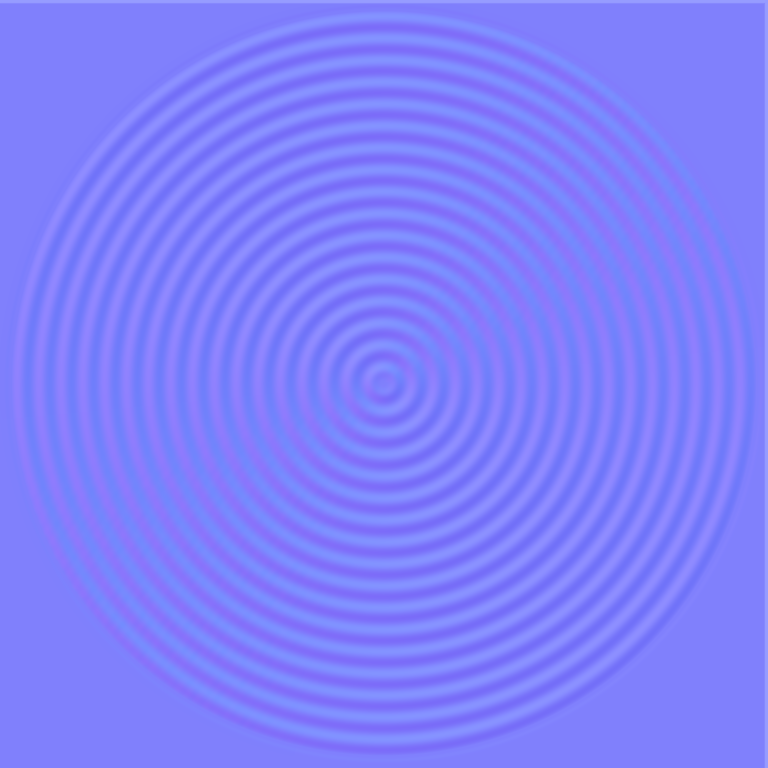
Write a Shadertoy shader that draws this texture map.

```glsl
const float TAU = 6.2831853;
const vec3 FLAT_NORMAL = vec3(0.50, 0.50, 0.99);
const vec3 RIM_LIGHT = vec3(0.59, 0.61, 1.00);
const vec3 LUMA = vec3(0.30, 0.59, 0.11);

// Radial slope of concentric ripples, zero at the centre and the outer edge
float rippleSlope(float radius, float outerRadius, float ringCount) {
    return -sin(TAU * ringCount * radius / outerRadius);
}

// Soft disc coverage
float discMask(float radius, float outerRadius, float blur) {
    return 1.0 - smoothstep(outerRadius - blur, outerRadius + blur, radius);
}

// Narrow ring of the given radius
float ringLine(float radius, float center, float width) {
    float d = (radius - center) / width;
    return exp(-d * d);
}

// Tilt encoded as a tangent-space colour, its hue softened toward its brightness
vec3 encodeTilt(vec2 tilt, float saturation) {
    vec3 offset = vec3(tilt, 0.0);
    return FLAT_NORMAL + mix(vec3(dot(offset, LUMA)), offset, saturation);
}

// Layered sines for faint colour mottling
float mottle(vec2 p, float frequency) {
    vec2 q = p * frequency;
    return 0.5 * sin(q.x + 1.7 * sin(q.y)) * sin(q.y + 1.3 * sin(q.x))
         + 0.5 * sin(1.9 * q.x - 1.3 * q.y);
}

// Thin light strips along the top and right borders
float borderStrip(vec2 uv, float width, float blur) {
    float inset = min(1.0 - uv.x, 1.0 - uv.y);
    return 1.0 - smoothstep(width - blur, width + blur, inset);
}

void mainImage(out vec4 fragColor, in vec2 fragCoord) {
    vec2 uv = fragCoord / iResolution.xy;
    float pixel = 1.0 / min(iResolution.x, iResolution.y);
    vec2 p = uv - vec2(0.5, 0.501);
    float radius = length(p);
    vec2 outward = p / max(radius, 1e-4);

    // Ripples, with a faint crease just outside the rim
    float outerRadius = 0.485;
    float disc = discMask(radius, outerRadius, max(0.001, pixel));
    float slope = rippleSlope(radius, outerRadius, 17.0);
    slope *= disc * smoothstep(0.0, 0.02, radius);
    slope -= 0.25 * ringLine(radius, outerRadius + 0.006, 0.003);
    vec3 color = encodeTilt(slope * outward * vec2(-0.080, 0.086), 0.7);

    // Mottling where the two tilt channels oppose each other
    float diagonal = smoothstep(0.2, 1.0, 2.0 * outward.x * outward.y);
    color.r += 0.012 * disc * diagonal * mottle(p, 190.0);

    // Border
    color = mix(color, RIM_LIGHT, borderStrip(uv, 0.0042, max(0.001, pixel)));
    fragColor = vec4(clamp(color, 0.0, 1.0), 1.0);
}
```
